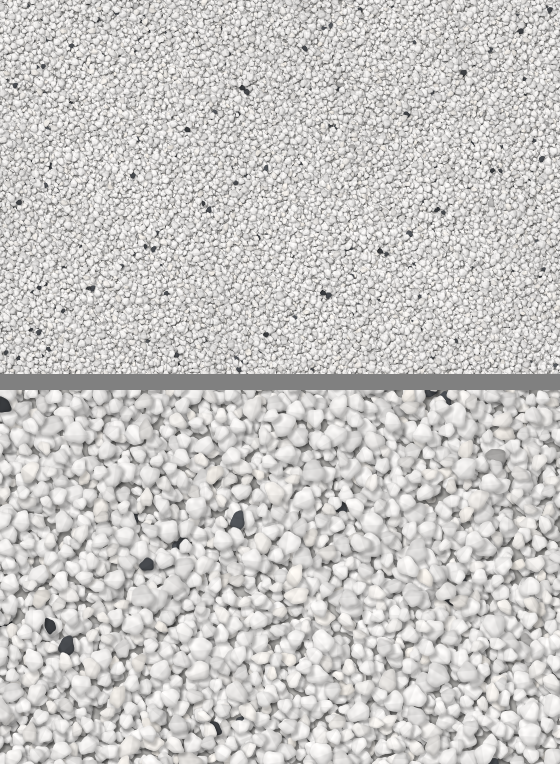
Top, the full canvas; bottom, a detail of the centre.
Write a Shadertoy shader that draws this texture.

```glsl
// Bed of small white stone grains with a few scattered dark chips.
#define GRAINS 57.0        // grain cells per canvas height
#define LAYERS 4           // piles of grains, bottom to top
#define R_MIN 0.35         // grain radius range, in cells
#define R_MAX 0.64
#define SHADOW 0.23        // strength of the cast shadows
#define DARK_SHARE 0.006   // share of dark chips
#define ROUGHNESS 0.07     // surface mottling
#define LIGHT_DIR vec2(-0.6, 0.8)
#define WHITE vec3(0.968, 0.962, 0.957)
#define GAP vec3(0.62, 0.615, 0.605)
#define CHIP vec3(0.25, 0.26, 0.275)

float hash(vec2 p) {
    return fract(sin(dot(p, vec2(127.1, 311.7))) * 43758.5453);
}

vec2 hash2(vec2 p) {
    return vec2(hash(p), hash(p + 41.3));
}

float noise(vec2 p) {
    vec2 i = floor(p), f = fract(p);
    f = f * f * (3.0 - 2.0 * f);
    return mix(mix(hash(i), hash(i + vec2(1, 0)), f.x),
               mix(hash(i + vec2(0, 1)), hash(i + vec2(1, 1)), f.x), f.y);
}

mat2 rotation(float a) {
    float c = cos(a), s = sin(a);
    return mat2(c, s, -s, c);
}

// Approximate signed distance to a lumpy, slightly elongated pebble.
float pebble(vec2 q, float radius, float aspect, float phase) {
    q.y *= aspect;
    float a = atan(q.y, q.x + 1e-5);
    float lumps = 0.09 * cos(3.0 * a + phase) + 0.05 * cos(5.0 * a - 2.0 * phase);
    return length(q) * (1.0 + lumps) - radius;
}

// Paints one layer of grains, with their shadows, over the colour below.
vec3 paintLayer(vec3 col, vec2 p, vec2 light, float layer, float pixel) {
    vec2 home = floor(p);
    float soft = max(pixel, 0.06);
    float mottle = noise(p * 4.5 + layer * 17.0) - 0.5;

    for (int y = -1; y <= 1; y++)
    for (int x = -1; x <= 1; x++) {
        vec2 cell = home + vec2(x, y);
        vec2 id = cell + layer * 73.0;
        vec2 center = cell + 0.5 + 0.8 * (hash2(id) - 0.5);
        vec2 rnd = hash2(id + 7.7);
        vec2 look = hash2(id + 19.1);

        float radius = mix(R_MIN, R_MAX, rnd.x * rnd.x);
        float aspect = mix(1.0, 1.5, rnd.y);
        float phase = 6.2832 * look.x;
        mat2 turn = rotation(phase);
        vec2 v = p - center;
        float d = pebble(turn * v, radius, aspect, phase * 3.0);
        float ds = pebble(turn * (v + 0.13 * light), radius, aspect, phase * 3.0);

        // Soft shadow falling away from the light
        col *= 1.0 - SHADOW * smoothstep(0.2, -0.06, ds);

        // Rounded body, shaded rim and one flat facet
        vec2 u = v / radius;
        float lit = dot(u, light);
        float rim = smoothstep(-0.45, 0.0, d / radius);
        float facet = smoothstep(0.1, 0.25, dot(u, rotation(look.y * 6.2832) * light));
        float tone = 1.0 + 0.05 * lit - 0.09 * rim * (1.0 - 0.6 * lit)
                   - 0.05 * facet - 0.10 * look.y * look.y + ROUGHNESS * mottle;

        // Mostly white stone, faintly warm at times, rarely a dark chip
        vec3 stone = WHITE * mix(vec3(1), vec3(1.0, 0.985, 0.96), pow(rnd.y, 8.0));
        float kind = hash(id + 31.9);
        if (kind < DARK_SHARE) stone = CHIP * (0.8 + 0.7 * look.y);
        else if (kind < 2.0 * DARK_SHARE) stone *= 0.76;

        col = mix(col, stone * tone, clamp(0.5 - d / soft, 0.0, 1.0));
    }
    return col;
}

void mainImage(out vec4 fragColor, in vec2 fragCoord) {
    vec2 uv = fragCoord / iResolution.y;
    vec3 col = GAP * (0.85 + 0.3 * noise(uv * GRAINS * 3.0));

    // Small grains below, larger ones on top, each pile turned differently
    for (int i = 0; i < LAYERS; i++) {
        float layer = float(i);
        float scale = GRAINS * mix(1.4, 1.0, layer / float(LAYERS - 1));
        mat2 turn = rotation(0.4 + 1.1 * layer);
        vec2 p = turn * uv * scale + layer * 9.3;
        col = paintLayer(col, p, turn * LIGHT_DIR, layer, scale / iResolution.y);
    }

    // Gentle large-scale unevenness of the bed
    col *= 0.985 + 0.03 * noise(uv * 5.0);
    fragColor = vec4(clamp(col, 0.0, 1.0), 1.0);
}
```
